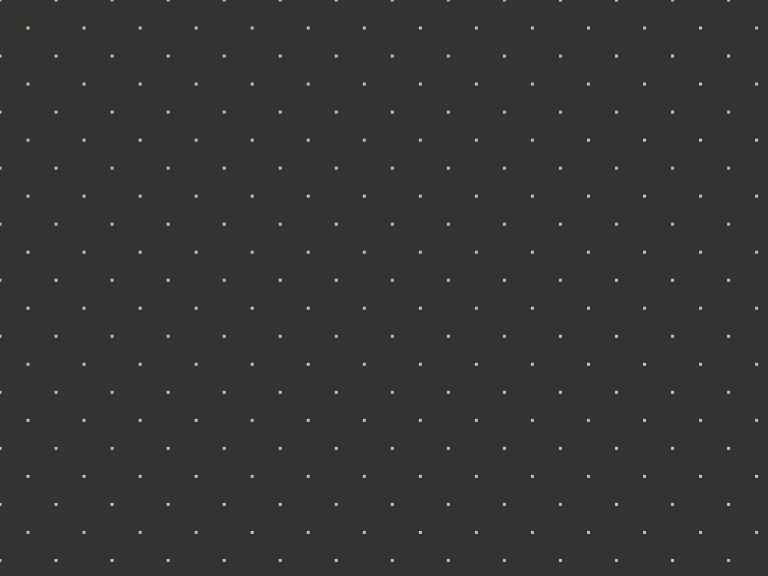
A WebGL 2 fragment shader for this pattern:

```glsl
#version 300 es
precision highp float;

uniform vec2 u_resolution;
out vec4 fragColor;

const vec3 CHARCOAL = vec3(0.2, 0.2, 0.2);
const vec3 HALO = vec3(0.18, 0.17, 0.19);
const vec3 GREEN = vec3(0.59, 0.90, 0.49);

const float PERIOD = 0.0973;       // dot spacing, in canvas heights
const float HALF_SIDE = 0.0026;    // half the side of a square dot
const float HALO_REACH = 0.0050;

float hash(vec2 cell) {
    vec3 q = fract(cell.xyx * vec3(0.1031, 0.1030, 0.0973));
    q += dot(q, q.yzx + 33.33);
    return fract((q.x + q.y) * q.z);
}

// Staggered grid: returns the offset from the nearest dot, and its cell id
vec2 staggeredCell(vec2 p, float period, out vec2 id) {
    float row = floor(2.0 * p.y / period + 0.5);
    float shift = 0.5 * mod(row, 2.0);
    float column = floor(p.x / period - shift + 0.5);
    id = vec2(column, row);
    return p - period * vec2(column + shift, 0.5 * row);
}

// Area of a pixel covered by a centred square
float squareCoverage(vec2 d, float halfSide, float pixel) {
    vec2 c = clamp((halfSide - abs(d)) / pixel + 0.5, 0.0, 1.0);
    return c.x * c.y;
}

void main() {
    // Measure from the top left corner, where a dot is centred
    vec2 p = vec2(gl_FragCoord.x, u_resolution.y - gl_FragCoord.y) / u_resolution.y;
    float pixel = 1.0 / u_resolution.y;

    vec2 id;
    vec2 d = staggeredCell(p, PERIOD, id);

    // Faint dark rim around each dot
    float halo = 1.0 - smoothstep(HALF_SIDE, HALO_REACH, length(d));
    vec3 color = mix(CHARCOAL, HALO, halo);

    // Dots vary slightly in brightness
    vec3 dotColor = GREEN * mix(0.96, 1.04, hash(id));
    color = mix(color, dotColor, squareCoverage(d, HALF_SIDE, pixel));

    fragColor = vec4(color, 1.0);
}
```
